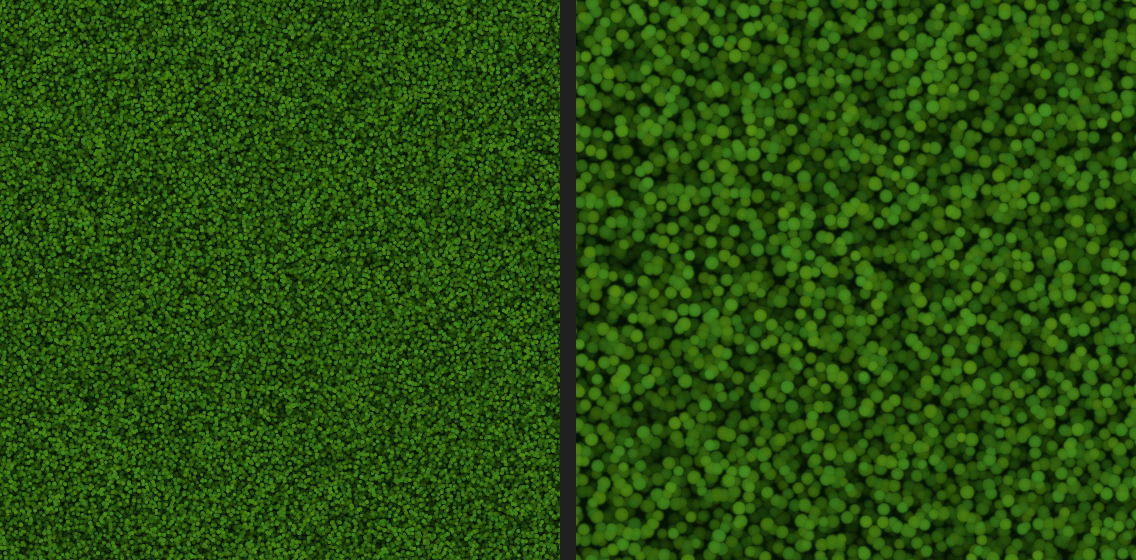
Left, the full canvas; right, a detail of the centre.
Give the GLSL for this texture, as a three.js fragment shader.

```glsl
// Dense carpet of tiny round green leaves over dark soil, tiling on all sides.
// Two wrapped, jittered grids scatter domed discs; the brightest leaf lies on top,
// and wrapping gradient noise adds faint clumps and broad patches.

#define LEAVES 144.0        // leaf cells across the canvas, per layer
#define LEAF_RADIUS 0.55    // mean radius, in cells
#define EDGE_SOFTNESS 0.15  // half width of the leaf edge, in cells
#define DOME_SHADE 0.22     // darkening from leaf centre to rim
#define TONE_BIAS 1.4       // above 1 favours dark leaves
#define CLUMPS 36.0         // repeats of the fine noise
#define PATCHES 7.0         // repeats of the broad noise
#define CLUMP_AMOUNT 0.12
#define PATCH_AMOUNT 0.08
#define TINT_AMOUNT 0.035   // warm and cool variation between leaves

varying vec2 vUv;

const vec3 SOIL_DARK = vec3(0.02, 0.075, 0.01);
const vec3 LEAF_MID = vec3(0.145, 0.305, 0.035);
const vec3 LEAF_BRIGHT = vec3(0.28, 0.52, 0.09);

vec4 hash4(vec3 p) {
  vec4 q = fract(p.xyzx * vec4(0.1031, 0.1030, 0.0973, 0.1099));
  q += dot(q, q.wzxy + 33.33);
  return fract((q.xxyz + q.yzzw) * q.zywx);
}

// Gradient at a lattice point, dotted with the offset to the sample
float latticeSlope(vec2 cell, vec2 offset, float period) {
  float angle = 6.28319 * hash4(vec3(mod(cell, period), period)).x;
  return dot(vec2(cos(angle), sin(angle)), offset);
}

// Gradient noise that wraps after a whole number of cells
float gradientNoise(vec2 uv, float period) {
  vec2 cell = floor(uv * period);
  vec2 f = fract(uv * period);
  vec2 blend = f * f * f * (f * (f * 6.0 - 15.0) + 10.0);
  vec2 right = vec2(1.0, 0.0);
  vec2 up = vec2(0.0, 1.0);
  float low = mix(latticeSlope(cell, f, period),
                  latticeSlope(cell + right, f - right, period), blend.x);
  float high = mix(latticeSlope(cell + up, f - up, period),
                   latticeSlope(cell + 1.0, f - 1.0, period), blend.x);
  return mix(low, high, blend.y);
}

// Tone and tint of the brightest leaf in one layer
vec2 leafLayer(vec2 uv, float layer) {
  vec2 p = uv * LEAVES + 0.5 * layer;
  vec2 home = floor(p);
  vec2 top = vec2(0.0);
  for (int y = -1; y <= 1; y++) {
    for (int x = -1; x <= 1; x++) {
      vec2 cell = home + vec2(float(x), float(y));
      vec3 seed = vec3(mod(cell, LEAVES), 17.0 + 41.0 * layer);
      vec4 place = hash4(seed);
      vec4 look = hash4(seed + vec3(0.0, 0.0, 211.0));
      float radius = LEAF_RADIUS * mix(0.85, 1.15, look.x);
      float dist = length(p - cell - place.xy);
      float cover = 1.0 - smoothstep(radius - EDGE_SOFTNESS, radius + EDGE_SOFTNESS, dist);
      float rim = dist / radius;
      float tone = mix(0.22, 1.06, pow(place.z, TONE_BIAS)) - DOME_SHADE * rim * rim;
      tone = max(tone, 0.0) * cover;
      if (tone > top.x) top = vec2(tone, look.y - 0.5);
    }
  }
  return top;
}

vec3 leafColor(float tone) {
  vec3 shade = mix(SOIL_DARK, LEAF_MID, clamp(tone * 2.0, 0.0, 1.0));
  return mix(shade, LEAF_BRIGHT, clamp(tone * 2.0 - 1.0, 0.0, 1.15));
}

void main() {
  // Overlap both layers, keeping the brighter leaf
  vec2 lower = leafLayer(vUv, 0.0);
  vec2 upper = leafLayer(vUv, 1.0);
  vec2 leaf = lower.x > upper.x ? lower : upper;

  // Uneven growth
  float growth = 1.0 + CLUMP_AMOUNT * gradientNoise(vUv, CLUMPS)
                     + PATCH_AMOUNT * gradientNoise(vUv, PATCHES);
  float tone = leaf.x * growth;

  // Warm leaves gain red, cool leaves gain blue
  vec3 tint = vec3(1.0, 0.0, -0.8) * leaf.y * TINT_AMOUNT * 2.0 * tone;
  gl_FragColor = vec4(clamp(leafColor(tone) + tint, 0.0, 1.0), 1.0);
}
```
